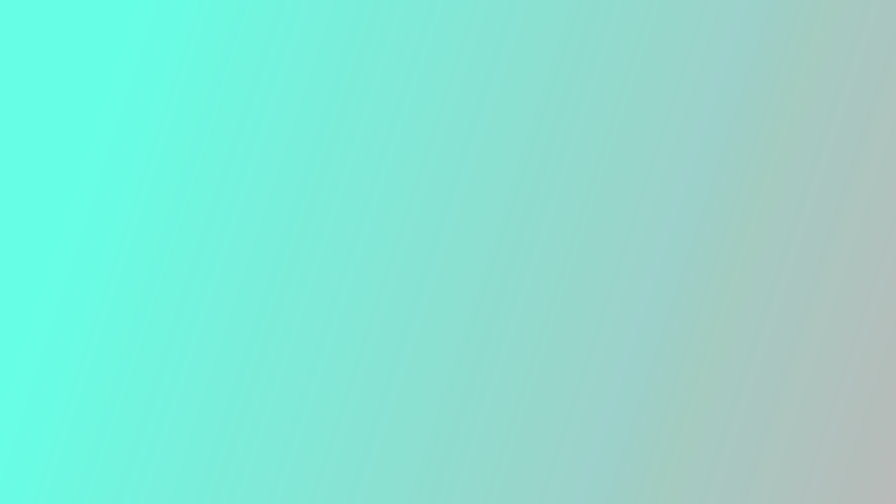
Reproduce this background procedurally as a WebGL 2 fragment shader.

```glsl
#version 300 es
precision highp float;
// Slanted gradient from bright aqua to warm grey with faint diagonal streaks.

uniform vec2 u_resolution;
out vec4 fragColor;

float hash(float n) {
    return fract(sin(n * 127.1) * 43758.5453);
}

// Smooth one-dimensional value noise
float noise(float x) {
    float cell = floor(x);
    return mix(hash(cell), hash(cell + 1.0), smoothstep(0.0, 1.0, x - cell));
}

void main() {
    // Both axes in canvas widths
    vec2 p = gl_FragCoord.xy / u_resolution.x;

    // Position across the leaning bands
    float across = p.x - 0.33 * p.y;
    float t = clamp((across + 0.045) / 1.045, 0.0, 1.0);

    // Main gradient, flat in the upper left corner
    vec3 aqua = vec3(0.40, 1.0, 0.902);
    vec3 grey = vec3(0.722, 0.73, 0.722);
    vec3 color = mix(aqua, grey, t);

    // Faint cool band followed by a greener one
    float cool = exp(-pow((across - 0.66) / 0.035, 2.0));
    float green = exp(-pow((across - 0.74) / 0.04, 2.0));
    color += cool * vec3(-0.004, 0.0, 0.012) - green * vec3(0.0, 0.0, 0.012);

    // Fine streaks along the bands, absent from the flat corner
    float streak = noise(across * 45.0) + 0.5 * noise(across * 110.0) - 0.75;
    color += 0.007 * streak * smoothstep(0.0, 0.06, t) * vec3(1.0, 0.4, 0.7);

    fragColor = vec4(color, 1.0);
}
```
